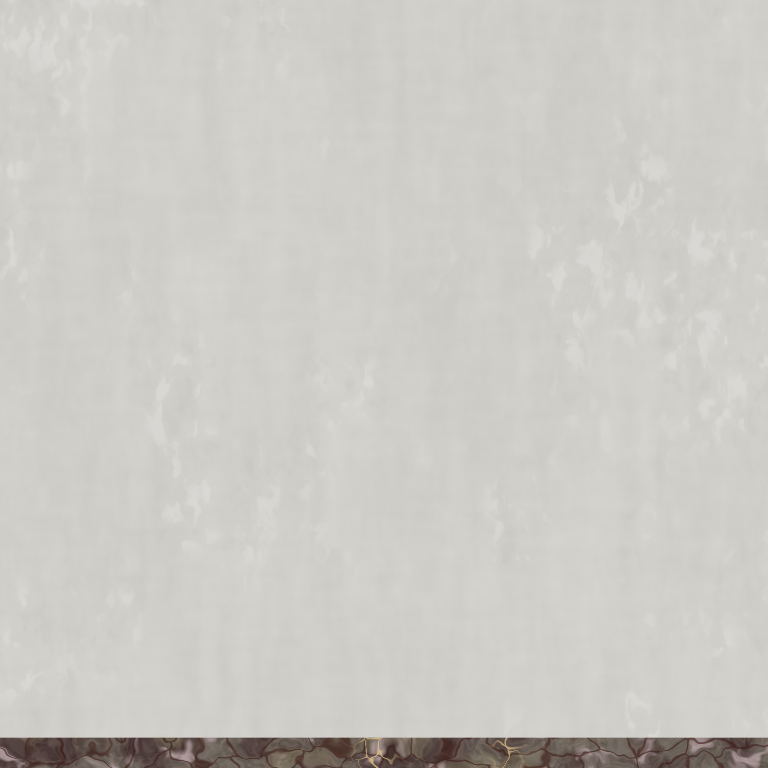
A three.js fragment shader for this texture:

```glsl
// Pale grey plaster with faint upright streaks and chalky flecks, standing on
// a thin strip of dark polished marble. Plaster is layered value noise;
// marble is warped cellular noise whose cell borders become the veins.
varying vec2 vUv;

const float STRIP_TOP = 0.0395;
const float EDGE_SOFT = 0.0009;

const vec3 PLASTER      = vec3(0.819, 0.811, 0.792);
const vec3 CHALK        = vec3(0.875, 0.868, 0.855);
const vec3 MARBLE_DARK  = vec3(0.31, 0.245, 0.235);
const vec3 MARBLE_GREY  = vec3(0.42, 0.385, 0.355);
const vec3 MARBLE_OLIVE = vec3(0.47, 0.43, 0.355);
const vec3 MARBLE_PINK  = vec3(0.70, 0.62, 0.63);
const vec3 VEIN_RUST    = vec3(0.24, 0.11, 0.09);
const vec3 VEIN_GOLD    = vec3(0.86, 0.74, 0.52);

vec2 hash2(vec2 p) {
  vec3 q = fract(vec3(p.xyx) * vec3(0.1031, 0.1030, 0.0973));
  q += dot(q, q.yzx + 33.33);
  return fract((q.xx + q.yz) * q.zy);
}

float valueNoise(vec2 p) {
  vec2 cell = floor(p);
  vec2 f = fract(p);
  f = f * f * (3.0 - 2.0 * f);
  float low  = mix(hash2(cell).x, hash2(cell + vec2(1.0, 0.0)).x, f.x);
  float high = mix(hash2(cell + vec2(0.0, 1.0)).x, hash2(cell + 1.0).x, f.x);
  return mix(low, high, f.y);
}

// Three octaves, centred on zero
float layeredNoise(vec2 p) {
  float sum = 0.0;
  float weight = 0.57;
  for (int i = 0; i < 3; i++) {
    sum += weight * (valueNoise(p) - 0.5);
    p = p * 2.03 + 17.3;
    weight *= 0.5;
  }
  return sum;
}

// Gap between the two nearest cell points: zero along cell borders
float cellBorder(vec2 p) {
  vec2 cell = floor(p);
  float nearest = 8.0;
  float second = 8.0;
  for (int y = -1; y <= 1; y++) {
    for (int x = -1; x <= 1; x++) {
      vec2 c = cell + vec2(float(x), float(y));
      float d = distance(p, c + hash2(c));
      second = min(second, max(nearest, d));
      nearest = min(nearest, d);
    }
  }
  return second - nearest;
}

vec2 warp(vec2 p, float scale, float amount) {
  return p + amount * vec2(layeredNoise(p * scale), layeredNoise(p * scale + 41.7));
}

vec3 plaster(vec2 uv) {
  vec2 p = warp(uv, 22.0, 0.014);
  float tone = 0.022 * layeredNoise(uv * vec2(5.0, 3.0) + 3.0);
  tone += 0.030 * layeredNoise(p * vec2(44.0, 8.0));
  tone += 0.014 * layeredNoise(uv * vec2(16.0, 85.0) + 9.0);
  tone += 0.016 * layeredNoise(p * vec2(75.0, 55.0) + 5.0);

  // Chalky flecks gather in upright patches, mostly toward the sides
  float side = smoothstep(0.12, 0.48, abs(uv.x - 0.5));
  float patches = layeredNoise(uv * vec2(12.0, 6.0) + 23.0) + 0.14 * side;
  float worn = smoothstep(0.02, 0.30, patches);
  vec2 q = warp(uv, 45.0, 0.018);
  float grain = layeredNoise(q * vec2(62.0, 36.0) + 60.0);
  float fleck = smoothstep(0.06, 0.28, grain);
  float hollow = smoothstep(0.08, 0.30, -grain);
  vec3 color = PLASTER + tone * vec3(1.0, 1.0, 1.04);
  color = mix(color, CHALK, fleck * (0.06 + 0.55 * worn));
  return color - 0.016 * hollow * worn;
}

vec3 marble(vec2 uv) {
  vec2 p = warp(uv, 28.0, 0.045);
  float cloud = layeredNoise(p * vec2(24.0, 34.0) + 7.0);
  float tint = layeredNoise(p * vec2(13.0, 20.0) + 31.0);
  vec3 color = mix(MARBLE_DARK, MARBLE_GREY, smoothstep(-0.22, 0.14, cloud));
  color = mix(color, MARBLE_OLIVE, 0.75 * smoothstep(0.0, 0.24, tint));

  // Pale pink bloom, strongest near both ends
  float ends = exp(-pow((abs(uv.x - 0.5) - 0.40) / 0.055, 2.0));
  float bloom = layeredNoise(p * vec2(30.0, 42.0) + 53.0) + 0.16 * ends;
  color = mix(color, MARBLE_PINK, 0.85 * smoothstep(0.10, 0.34, bloom));
  color += 0.16 * layeredNoise(p * 150.0);

  // Rusty cracks, with gold along a few of them
  vec2 slanted = vec2(p.x + 0.5 * p.y, p.y - 0.25 * p.x);
  float rust = 1.0 - smoothstep(0.015, 0.10, cellBorder(slanted * vec2(17.0, 28.0)));
  float gold = 1.0 - smoothstep(0.02, 0.11, cellBorder(p * vec2(36.0, 48.0) + 4.0));
  float centre = exp(-pow((uv.x - 0.49) / 0.022, 2.0));
  float right = exp(-pow((uv.x - 0.66) / 0.016, 2.0));
  float rich = clamp(0.08 + centre + 0.8 * right, 0.0, 1.0);
  color = mix(color, VEIN_RUST, 0.6 * rust);
  return mix(color, VEIN_GOLD, 0.85 * gold * rich);
}

void main() {
  float wall = smoothstep(STRIP_TOP - EDGE_SOFT, STRIP_TOP + EDGE_SOFT, vUv.y);
  gl_FragColor = vec4(mix(marble(vUv), plaster(vUv), wall), 1.0);
}
```
